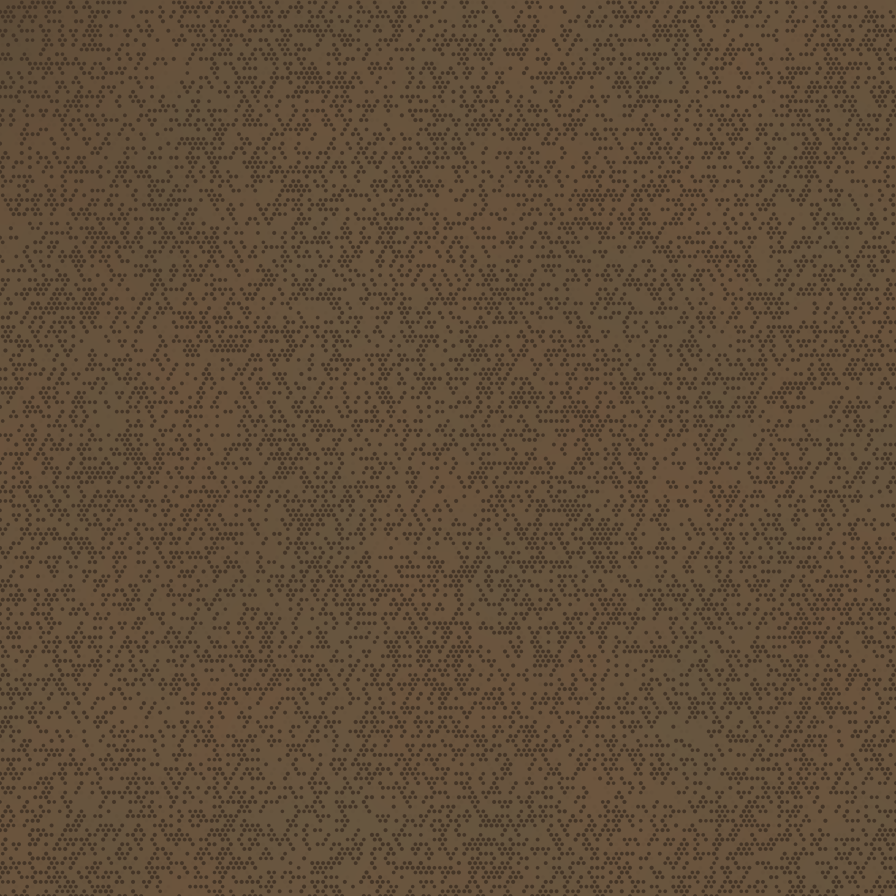
A WebGL 1 fragment shader for this texture:

```glsl
precision highp float;
// Brown ground stippled with small dark dots on a fine hexagonal lattice.
// A hash decides which lattice sites carry a dot; gradient noise drifts
// the dot density and the tint of the ground over the canvas.

uniform vec2 u_resolution;

float hash(vec2 p) {
  vec3 q = fract(vec3(p.xyx) * 0.1031);
  q += dot(q, q.yzx + 33.33);
  return fract((q.x + q.y) * q.z);
}

float cornerSlope(vec2 corner, vec2 offset) {
  float angle = 6.2832 * hash(corner + 71.0);
  return dot(vec2(cos(angle), sin(angle)), offset);
}

float gradientNoise(vec2 p) {
  vec2 i = floor(p);
  vec2 f = p - i;
  vec2 u = f * f * f * (f * (f * 6.0 - 15.0) + 10.0);
  vec2 e = vec2(1.0, 0.0);
  float low = mix(cornerSlope(i, f), cornerSlope(i + e, f - e), u.x);
  float high = mix(cornerSlope(i + e.yx, f - e.yx),
                   cornerSlope(i + 1.0, f - 1.0), u.x);
  return mix(low, high, u.y);
}

// Strength of the dots at p, in lattice units, with edges blurred by soft.
float dots(vec2 p, float soft) {
  float rowHeight = 0.866;
  float nearestRow = floor(p.y / rowHeight + 0.5);
  float ink = 0.0;
  for (int k = -1; k <= 1; k++) {
    float row = nearestRow + float(k);
    float shift = 0.5 * mod(row, 2.0);
    float column = floor(p.x - shift + 0.5);
    vec2 site = vec2(column, row);
    vec2 center = vec2(column + shift, row * rowHeight);

    // Presence follows the slowly drifting density; some dots are smaller.
    float density = 0.43 + 0.16 * gradientNoise(center * 0.045)
                         + 0.16 * gradientNoise(center * 0.13 + 40.0);
    float present = step(hash(site + 13.0), density);
    float faint = 0.07 * step(0.85, hash(site + 157.0));
    float radius = 0.35 + 0.06 * (hash(site + 311.0) - 0.5);
    float disc = 1.0 - smoothstep(radius - soft, radius + soft,
                                  length(p - center));
    ink = max(ink, disc * max(present, faint));
  }
  return ink;
}

void main() {
  float side = min(u_resolution.x, u_resolution.y);
  vec2 uv = gl_FragCoord.xy / side;
  float sites = 165.0;
  float soft = max(0.13, 0.55 * sites / side);

  // Ground drifts between olive and russet brown.
  float tint = 0.5 + 0.9 * gradientNoise(uv * 7.0 + 5.0)
                   + 0.5 * gradientNoise(uv * 19.0);
  vec3 ground = mix(vec3(0.402, 0.334, 0.246), vec3(0.422, 0.330, 0.240),
                    clamp(tint, 0.0, 1.0));
  ground *= 1.0 + 0.03 * gradientNoise(uv * 4.0 + 23.0);

  // Gentle shade in the upper left corner.
  ground *= 1.0 - 0.12 * exp(-5.0 * length(uv - vec2(0.0, 1.0)));

  vec3 dotColor = vec3(0.265, 0.207, 0.153);
  gl_FragColor = vec4(mix(ground, dotColor, dots(uv * sites, soft)), 1.0);
}
```
